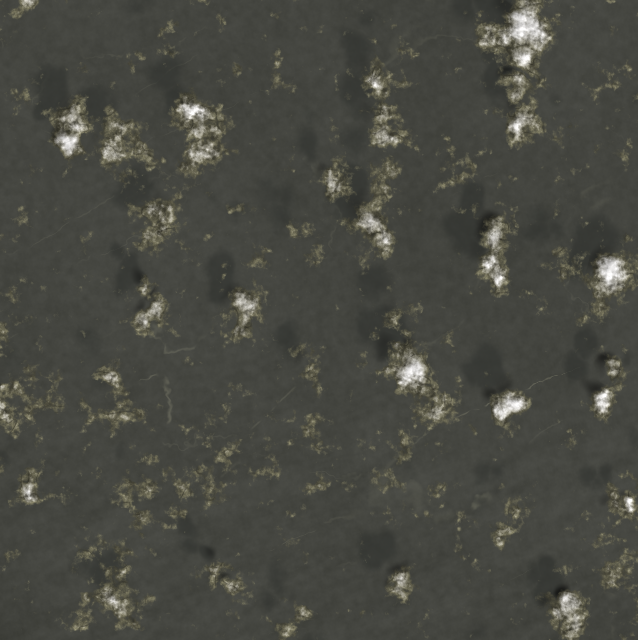
Reproduce this texture procedurally as a WebGL 1 fragment shader.

```glsl
precision highp float;
// Aerial view of scattered cumulus clouds casting soft shadows on dark, faintly veined land.
uniform vec2 u_resolution;

#define CELLS 7.0
#define CLOUD_SHARE 0.72
#define PUFF_SIZE vec2(0.034, 0.043)
#define SPREAD vec2(0.052, 0.074)
#define RAGGED 1.25
#define SHADOW_SHIFT vec2(0.040, -0.058)
#define LIGHT_STEP vec2(0.009, -0.014)
#define LAND vec3(0.268, 0.272, 0.250)
#define SHADE vec3(0.214, 0.221, 0.205)
#define OLIVE vec3(0.400, 0.390, 0.310)
#define GREY vec3(0.570, 0.560, 0.505)
#define WHITE vec3(0.900, 0.895, 0.890)

float hash(vec2 p) {
  return fract(sin(dot(p, vec2(127.1, 311.7))) * 43758.5453);
}

vec2 hash2(vec2 p) {
  return vec2(hash(p), hash(p + 41.3));
}

float noise(vec2 p) {
  vec2 i = floor(p), f = fract(p);
  f = f * f * (3.0 - 2.0 * f);
  return mix(mix(hash(i), hash(i + vec2(1.0, 0.0)), f.x),
             mix(hash(i + vec2(0.0, 1.0)), hash(i + 1.0), f.x), f.y);
}

// Layered noise, normalised to 0..1
float fbm(vec2 p) {
  float sum = 0.0, amp = 0.5, total = 0.0;
  for (int i = 0; i < 4; i++) {
    sum += amp * noise(p);
    total += amp;
    amp *= 0.62;
    p = mat2(1.6, 1.2, -1.2, 1.6) * p + 7.7;
  }
  return sum / total;
}

// Smooth cloud mass: each occupied grid cell holds a cluster of three puffs
float cloudBody(vec2 p) {
  vec2 home = floor(p * CELLS);
  float body = 0.0;
  for (int y = -1; y <= 1; y++) {
    for (int x = -1; x <= 1; x++) {
      vec2 cell = home + vec2(float(x), float(y));
      if (hash(cell + 5.9) > CLOUD_SHARE) continue;
      vec2 centre = (cell + 0.15 + 0.7 * hash2(cell)) / CELLS;
      float strength = mix(0.28, 1.08, hash(cell + 23.7));
      float size = mix(0.65, 1.2, hash(cell + 61.1)) * mix(0.85, 1.1, strength);
      for (int k = 0; k < 3; k++) {
        vec2 seed = cell + 13.7 * float(k + 1);
        vec2 offset = (hash2(seed) - 0.5) * SPREAD * size;
        vec2 d = (p - centre - offset) / (PUFF_SIZE * size * mix(0.7, 1.1, hash(seed + 3.3)));
        float puff = strength * mix(0.5, 1.0, hash(seed + 8.1));
        body = max(body, puff * exp(-1.5 * dot(d, d)));
      }
    }
  }
  return body;
}

// Mottled ground with slanted grain and thin, broken pale lines
vec3 landColour(vec2 p) {
  vec2 slant = mat2(0.91, -0.41, 0.41, 0.91) * p;
  float south = 1.0 - smoothstep(0.15, 0.6, p.y);
  float tone = 0.035 * (fbm(p * 6.0) - 0.5) + 0.050 * (fbm(p * 90.0) - 0.5);
  tone += 0.050 * south * (fbm(slant * vec2(9.0, 42.0)) - 0.5);
  vec3 land = LAND + tone;
  float level = noise(slant * vec2(6.0, 15.0) + 0.4 * fbm(p * 25.0));
  float vein = 1.0 - smoothstep(0.0, 0.022, abs(level - 0.5));
  float broken = smoothstep(0.45, 0.75, noise(p * 11.0 + 3.0)) * smoothstep(0.25, 0.6, noise(p * 60.0));
  float bright = south * smoothstep(0.62, 0.85, noise(p * 8.0 + 30.0));
  return land + vein * broken * (0.035 + 0.16 * bright) * vec3(1.0, 0.97, 0.75);
}

void main() {
  vec2 p = gl_FragCoord.xy / u_resolution.y;
  vec2 warp = vec2(noise(p * 32.0), noise(p * 32.0 + 50.0)) - 0.5;
  vec2 q = p + 0.018 * warp;

  // Cloud density: smooth mass roughened by noise, plus stray thin wisps
  float body = cloudBody(q);
  float rough = fbm(p * 46.0);
  float speckle = fbm(p * 120.0 + 9.0) - 0.5;
  float wisp = 0.30 * smoothstep(0.50, 0.80, fbm(p * 7.0 + 19.0));
  float crown = smoothstep(0.5, 1.0, body);
  float density = body + wisp + (RAGGED * (rough - 0.5) + 0.3 * speckle) * (1.0 - 0.4 * crown) - 0.25;

  // Ground shadow, and the dark side facing away from the light
  float shadow = smoothstep(0.14, 0.55, cloudBody(q + SHADOW_SHIFT) + 0.3 * (rough - 0.5));
  float away = max(cloudBody(q + LIGHT_STEP) - body, 0.0);
  vec3 colour = landColour(p);
  colour = mix(colour, SHADE + 0.4 * (colour - LAND), 0.9 * shadow);
  colour *= 1.0 - 0.8 * smoothstep(0.15, 0.7, away);

  // Olive fringe, grey flank and white crown, cut by dark creases
  float relief = rough - fbm((p + 0.3 * LIGHT_STEP) * 46.0);
  float crease = 1.0 - smoothstep(0.0, 0.16, abs(noise(q * 75.0 + 4.0) - 0.5));
  float fringe = 1.0 - smoothstep(0.3, 0.75, density);
  vec3 cloud = mix(OLIVE, GREY, smoothstep(0.25, 0.50, density));
  cloud = mix(cloud, WHITE, smoothstep(0.42, 0.82, density));
  cloud *= 1.0 + 0.8 * relief + 0.9 * speckle * (0.25 + 0.75 * fringe);
  cloud *= 1.0 - crease * (0.05 + 0.20 * fringe);
  cloud *= 1.0 - 0.7 * min(away, 0.6);
  float cover = smoothstep(-0.03, 0.30, density);
  gl_FragColor = vec4(clamp(mix(colour, cloud, cover), 0.0, 1.0), 1.0);
}
```
